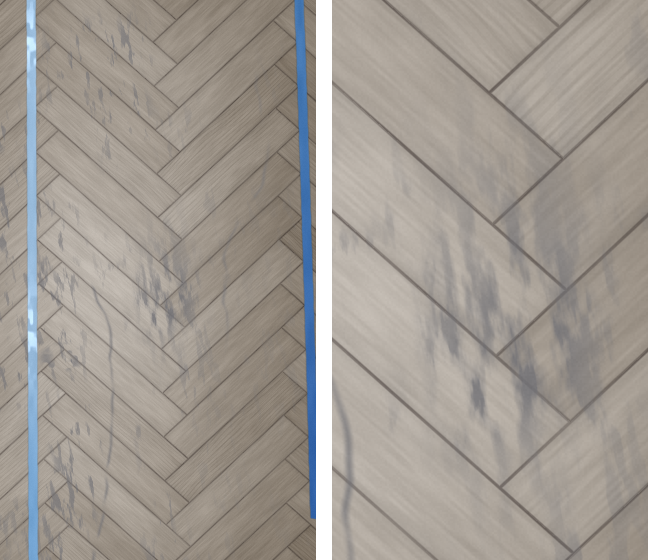
Left: the whole. Right: its middle third, enlarged.
Give the GLSL for this texture, as a WebGL 2 fragment shader.

```glsl
#version 300 es
precision highp float;
// Worn oak herringbone floor with two strips of blue masking tape.
// A skewed 5:1 herringbone lattice gives each plank its own axes and id;
// value noise adds grain, scuffs and scratches, and a soft glow lights it.
uniform vec2 u_resolution;
out vec4 outColor;

float hash(vec2 p) {
    vec3 q = fract(vec3(p.xyx) * 0.1031);
    q += dot(q, q.yzx + 33.33);
    return fract((q.x + q.y) * q.z);
}

float noise(vec2 p) {
    vec2 i = floor(p), f = fract(p);
    f *= f * (3.0 - 2.0 * f);
    return mix(mix(hash(i), hash(i + vec2(1, 0)), f.x),
               mix(hash(i + vec2(0, 1)), hash(i + vec2(1, 1)), f.x), f.y);
}

float fbm(vec2 p) {
    float sum = 0.0, amp = 0.5;
    for (int i = 0; i < 4; i++) {
        sum += amp * noise(p);
        p = p * 2.03 + 17.1;
        amp *= 0.5;
    }
    return sum / 0.94;
}

// Soft line of half width w around signed distance d
float stroke(float d, float w, float soft) {
    return 1.0 - smoothstep(w - soft, w + soft, abs(d));
}

// xy: position along and across the plank in plank widths, zw: plank id
vec4 herringbone(vec2 g, float n) {
    vec2 cell = floor(g), f = fract(g);
    float k = mod(cell.x - cell.y, 2.0 * n);
    if (k < n) return vec4(k + f.x, f.y, cell.x - k, cell.y);
    float m = 2.0 * n - 1.0 - k;
    return vec4(m + f.y, f.x, cell.x + 71.0, cell.y - m + 37.0);
}

vec3 wood(vec2 p, float px) {
    // Lattice axes run down-right and down-left, drifting slightly with height
    float h = (p.x - 0.581 - 0.027 * (0.875 - p.y)) / 0.0764 + 5.0;
    float s = (0.875 - p.y) / 0.0694 + 5.0;
    vec4 plank = herringbone(0.5 * vec2(s + h, s - h), 5.0);
    float id = hash(plank.zw + 50.0), kind = hash(plank.wz + 91.0);

    // Light falls on the left middle and fades to the right and corners
    float glow = exp(-dot((p - vec2(0.27, 0.85)) * vec2(1.35, 0.72),
                          (p - vec2(0.27, 0.85)) * vec2(1.35, 0.72)) * 1.6);
    vec3 col = mix(vec3(0.49, 0.445, 0.39), vec3(0.725, 0.695, 0.66), glow);
    col += (id - 0.5) * vec3(0.055, 0.06, 0.065);

    // Grain: broad streaks, fine fibres, and bold rings on a few planks
    vec2 grain = plank.xy + id * 60.0;
    col += 0.07 * (fbm(grain * vec2(0.7, 5.0)) - 0.5);
    col += 0.05 * (noise(grain * vec2(2.5, 28.0)) - 0.5);
    float bend = 5.0 * noise(grain * vec2(0.6, 1.2));
    float rings = sin(plank.y * 62.0 + bend * 3.0);
    col -= 0.028 * smoothstep(0.1, 0.9, rings) * smoothstep(0.68, 0.8, kind);
    col += 0.045 * (fbm(p * 9.0) - 0.5);

    // Seams, uneven in strength
    vec2 edge = min(plank.xy, vec2(5.0, 1.0) - plank.xy);
    float d = 0.103 * min(edge.x, edge.y);
    float strength = 0.4 + 0.45 * noise(p * 14.0 + id * 5.0);
    col = mix(col, col * vec3(0.57, 0.54, 0.54), strength * stroke(d, 0.0017, px));
    col *= 1.0 - 0.07 * exp(-d * 130.0);
    return col;
}

// Amount of grey dirt: upright scuffs, two wandering scratches and a smudge
float wear(vec2 p, float px) {
    float patches = smoothstep(0.42, 0.68, fbm(p * vec2(6.0, 4.0) + 3.7));
    float zone = 0.2 + 0.8 * (1.0 - smoothstep(0.5, 0.7, p.x));
    float marks = fbm(vec2(p.x * 62.0 + p.y * 9.0, p.y * 17.0));
    float amount = 0.62 * smoothstep(0.56, 0.72, marks) * patches * zone;
    vec2 c = (p - vec2(0.52, 0.86)) * vec2(14.0, 5.5);
    amount += 0.6 * exp(-dot(c, c)) * smoothstep(0.35, 0.65, marks);

    float wobble = 0.014 * (noise(vec2(p.y * 22.0, 4.0)) - 0.5);
    float fade = smoothstep(0.2, 0.7, noise(p * vec2(30.0, 18.0)));
    float high = max(p.y - 0.65, 0.0);
    float leftX = 0.355 - 0.2 * (p.y - 0.55) * (p.y - 0.55) - 0.9 * high * high;
    float rightX = 0.713 + 0.13 * smoothstep(0.95, 1.25, p.y) - 0.03 * smoothstep(1.3, 1.55, p.y);
    amount += 0.65 * fade * stroke(p.x - leftX - wobble, 0.0035, 0.003 + px) * (1.0 - smoothstep(0.86, 0.9, p.y));
    amount += 0.5 * fade * stroke(p.x - rightX - wobble, 0.004, 0.004 + px)
            * smoothstep(0.6, 0.72, p.y) * (1.0 - smoothstep(1.48, 1.56, p.y));

    vec2 r = (p - vec2(0.195, 0.64)) * vec2(15.0, 24.0);
    amount += 0.55 * stroke(length(r) - 0.75, 0.25, 0.25) * smoothstep(0.3, 0.6, noise(p * 55.0));
    return min(amount, 0.8);
}

void main() {
    vec2 p = gl_FragCoord.xy / u_resolution.x;
    float px = 1.0 / u_resolution.x;
    vec3 col = wood(p, px);
    col = mix(col, vec3(0.44, 0.44, 0.46), wear(p, px));

    // Left tape: pale, with wrinkled patches of glare
    float ragged = 0.0016 * (noise(vec2(p.y * 45.0, 8.0)) - 0.5);
    float leftD = p.x - 0.102 + 0.004 * (p.y - 0.9) + ragged;
    float shine = exp(-pow((p.y - 0.73) * 8.0, 2.0)) + exp(-pow((p.y - 1.64) * 9.0, 2.0));
    vec3 pale = mix(vec3(0.45, 0.64, 0.82), vec3(0.6, 0.735, 0.86), smoothstep(0.1, 0.75, p.y));
    pale += 0.22 * shine * smoothstep(0.3, 0.75, noise(p * vec2(90.0, 45.0)));
    pale += 0.05 * (noise(p * vec2(70.0, 16.0)) - 0.5);
    col *= 1.0 - 0.16 * stroke(leftD, 0.0165, 0.003);
    col = mix(col, pale, stroke(leftD, 0.0148, px));

    // Right tape: deep blue, leaning outward and cut short near the bottom
    float drop = 1.778 - p.y;
    float rightD = p.x - 0.946 - 0.036 * drop + 0.003 * drop * drop + ragged;
    float cut = smoothstep(0.13 - px, 0.13 + px, p.y + 0.15 * rightD);
    vec3 deep = mix(vec3(0.2, 0.39, 0.66), vec3(0.27, 0.47, 0.7), smoothstep(0.2, 1.7, p.y));
    deep += 0.05 * (noise(p * vec2(60.0, 14.0)) - 0.5);
    col *= 1.0 - 0.16 * cut * stroke(rightD, 0.0165, 0.003);
    col = mix(col, deep, cut * stroke(rightD, 0.0145, px));

    col += 0.014 * (hash(floor(p * 432.0)) - 0.5);
    outColor = vec4(clamp(col, 0.0, 1.0), 1.0);
}
```
